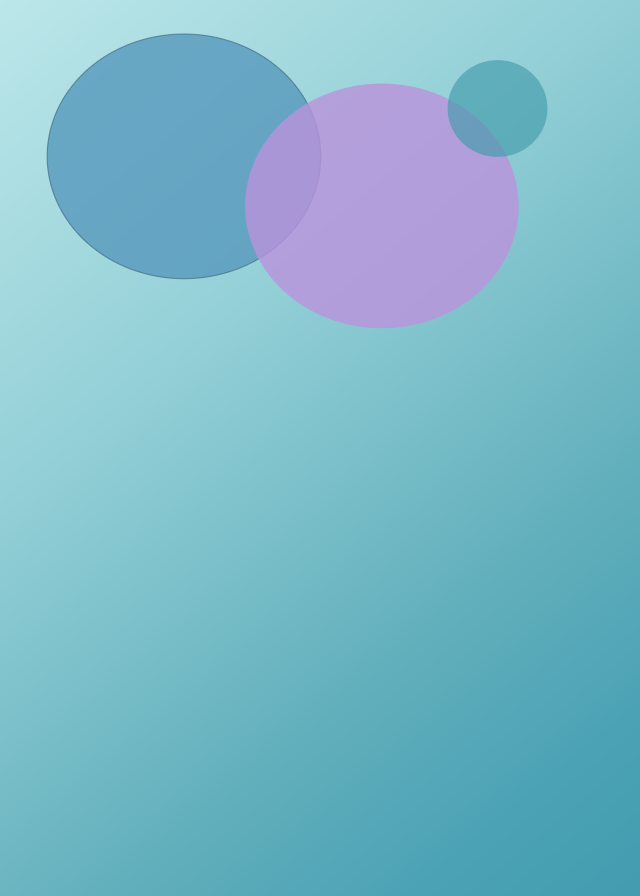
Reproduce this background procedurally as a WebGL 2 fragment shader.

```glsl
#version 300 es
precision highp float;
// Three translucent ellipses floating over a diagonal aqua gradient.
// The backdrop blends colour stops along a slanted axis; each ellipse is
// an approximate distance field, composited from back to front.

uniform vec2 u_resolution;
out vec4 fragColor;

// Backdrop: slanted axis and its colour stops
const vec2 AXIS = vec2(0.37, 0.63);
const vec3 PALE = vec3(0.735, 0.905, 0.915);
const vec3 LIGHT = vec3(0.580, 0.815, 0.845);
const vec3 AQUA = vec3(0.380, 0.685, 0.735);
const vec3 TEAL = vec3(0.295, 0.635, 0.710);
const vec3 DEEP = vec3(0.260, 0.610, 0.685);
const vec4 STOPS = vec4(0.35, 0.70, 0.87, 1.0);

// Ellipses: centre and radii as fractions of the canvas
const vec4 BLUE_SHAPE = vec4(0.2874, 0.8255, 0.2137, 0.1365);
const vec4 LILAC_SHAPE = vec4(0.5967, 0.7702, 0.2137, 0.1365);
const vec4 TEAL_SHAPE = vec4(0.7774, 0.8789, 0.0780, 0.0540);

// Ellipse fills: colour and opacity
const vec4 BLUE_FILL = vec4(0.34, 0.60, 0.74, 0.80);
const vec4 LILAC_FILL = vec4(0.73, 0.573, 0.86, 0.80);
const vec4 TEAL_FILL = vec4(0.26, 0.61, 0.67, 0.65);

// Fine rim around the blue ellipse, width as a fraction of canvas width
const vec4 RIM = vec4(0.22, 0.38, 0.46, 0.60);
const float RIM_WIDTH = 0.0018;

vec3 backdrop(vec2 uv) {
    float t = dot(vec2(uv.x, 1.0 - uv.y), AXIS);
    vec3 color = mix(PALE, LIGHT, clamp(t / STOPS.x, 0.0, 1.0));
    color = mix(color, AQUA, clamp((t - STOPS.x) / (STOPS.y - STOPS.x), 0.0, 1.0));
    color = mix(color, TEAL, clamp((t - STOPS.y) / (STOPS.z - STOPS.y), 0.0, 1.0));
    return mix(color, DEEP, clamp((t - STOPS.z) / (STOPS.w - STOPS.z), 0.0, 1.0));
}

// Approximate signed distance to an ellipse, in canvas widths
float ellipseDistance(vec2 uv, vec4 shape) {
    vec2 scale = vec2(1.0, u_resolution.y / u_resolution.x);
    vec2 p = (uv - shape.xy) * scale;
    vec2 radii = shape.zw * scale;
    float k = length(p / radii);
    return k * (k - 1.0) / max(length(p / (radii * radii)), 1e-4);
}

// Pixel coverage of the region where the distance is negative
float coverage(float dist) {
    return clamp(0.5 - dist * u_resolution.x, 0.0, 1.0);
}

vec3 paint(vec3 under, vec4 fill, float mask) {
    return mix(under, fill.rgb, fill.a * mask);
}

void main() {
    vec2 uv = gl_FragCoord.xy / u_resolution;
    vec3 color = backdrop(uv);

    // Blue ellipse with its rim
    float blue = ellipseDistance(uv, BLUE_SHAPE);
    float rim = coverage(blue - 0.5 * RIM_WIDTH) - coverage(blue + 0.5 * RIM_WIDTH);
    color = paint(color, BLUE_FILL, coverage(blue));
    color = paint(color, RIM, rim);

    // Lilac ellipse, then the small teal one in front
    color = paint(color, LILAC_FILL, coverage(ellipseDistance(uv, LILAC_SHAPE)));
    color = paint(color, TEAL_FILL, coverage(ellipseDistance(uv, TEAL_SHAPE)));

    fragColor = vec4(color, 1.0);
}
```
